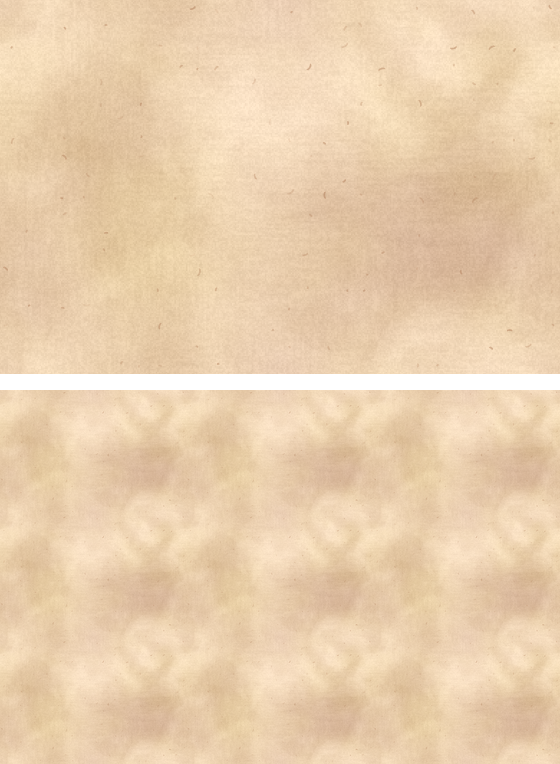
Top: one tile. Bottom: repeated 3 by 3.
Write a WebGL 1 fragment shader that draws this texture.

```glsl
precision highp float;
uniform vec2 u_resolution;

#define PAPER_DARK vec3(0.870, 0.750, 0.610)
#define PAPER_LIGHT vec3(0.950, 0.850, 0.720)
#define FLECK_COLOR vec3(0.68, 0.48, 0.34)
#define MEAN_TONE 0.57
#define CLOUD_CONTRAST 2.3
#define WASH_CONTRAST 0.45
#define GRAIN_STRENGTH 0.05
#define WEAVE_STRENGTH 0.022
#define FLECK_GRID vec2(30.0, 20.0)
#define FLECK_DENSITY 0.22
#define TAU 6.2831853

float hash(vec2 p) {
  vec3 q = fract(vec3(p.xyx) * 0.1031);
  q += dot(q, q.yzx + 33.33);
  return fract((q.x + q.y) * q.z);
}

// Value noise that wraps after a whole number of cells
float wrapNoise(vec2 uv, vec2 cells, float seed) {
  vec2 p = uv * cells;
  vec2 i = floor(p);
  vec2 f = p - i;
  f = f * f * f * (f * (f * 6.0 - 15.0) + 10.0);
  vec2 a = mod(i, cells) + seed;
  vec2 b = mod(i + 1.0, cells) + seed;
  return mix(mix(hash(a), hash(vec2(b.x, a.y)), f.x),
             mix(hash(vec2(a.x, b.y)), hash(b), f.x), f.y);
}

float wrapFbm(vec2 uv, vec2 cells, float seed) {
  float sum = 0.0;
  float weight = 0.5;
  for (int octave = 0; octave < 6; octave++) {
    sum += weight * wrapNoise(uv, cells, seed);
    cells *= 2.0;
    seed += 17.0;
    weight *= 0.5;
  }
  return sum / 0.984375;
}

// Broad fading: pale in the middle columns, a darker band across
float broadTone(vec2 uv) {
  return -0.23 * cos(TAU * (uv.x - 0.04)) + 0.22 * cos(TAU * (uv.y - 0.92));
}

// Cloudy stains, bent by a second noise, with soft upright washes
float stainTone(vec2 uv) {
  vec2 bend = vec2(wrapFbm(uv, vec2(5.0, 4.0), 3.0),
                   wrapFbm(uv, vec2(5.0, 4.0), 71.0)) - 0.5;
  vec2 bent = uv + 0.12 * bend;
  float cloud = wrapFbm(bent, vec2(5.0, 3.0), 131.0) - 0.5;
  float wash = wrapFbm(uv + 0.03 * bend, vec2(14.0, 4.0), 211.0) - 0.5;
  float scuff = smoothstep(0.54, 0.72, wrapFbm(bent, vec2(9.0, 8.0), 307.0));
  return CLOUD_CONTRAST * cloud + WASH_CONTRAST * wash - 0.25 * scuff;
}

// Fine tooth of the paper plus faint upright and level threads
float surfaceRelief(vec2 uv) {
  float grain = wrapNoise(uv, vec2(390.0, 260.0), 401.0) - 0.5;
  float mottle = wrapNoise(uv, vec2(150.0, 100.0), 431.0) - 0.5;
  float upright = wrapNoise(uv, vec2(240.0, 14.0), 467.0) - 0.5;
  float level = wrapNoise(uv, vec2(18.0, 160.0), 503.0) - 0.5;
  float patches = wrapNoise(uv, vec2(6.0, 4.0), 541.0);
  float weave = mix(level, upright, smoothstep(0.3, 0.7, patches));
  return GRAIN_STRENGTH * (grain + 0.35 * mottle) + WEAVE_STRENGTH * weave;
}

// Short stray fibres, each kept inside its own cell
float fibreFlecks(vec2 uv) {
  vec2 p = uv * FLECK_GRID;
  vec2 id = mod(floor(p), FLECK_GRID);
  vec2 center = 0.3 + 0.4 * vec2(hash(id + 601.0), hash(id + 643.0));
  float angle = TAU * hash(id + 683.0);
  vec2 along = vec2(cos(angle), sin(angle));
  vec2 d = fract(p) - center;
  vec2 local = vec2(dot(d, along), dot(d, vec2(-along.y, along.x)));
  local.y += 1.5 * local.x * local.x;
  float halfLength = mix(0.02, 0.16, pow(hash(id + 719.0), 2.0));
  local.x -= clamp(local.x, -halfLength, halfLength);
  float blur = FLECK_GRID.y / u_resolution.y;
  float mark = 1.0 - smoothstep(0.01, 0.03 + blur, length(local));
  float present = step(hash(id + 757.0), FLECK_DENSITY);
  return mark * present * mix(0.12, 0.5, hash(id + 797.0));
}

void main() {
  vec2 uv = gl_FragCoord.xy / u_resolution;
  float tone = MEAN_TONE + broadTone(uv) + stainTone(uv);
  tone = clamp(tone, -0.5, 1.35);
  vec3 color = mix(PAPER_DARK, PAPER_LIGHT, tone);

  // Drift between ochre and rosy paper
  float hue = wrapFbm(uv, vec2(4.0, 3.0), 853.0) - 0.5;
  color += hue * vec3(-0.01, 0.005, -0.08);

  color += surfaceRelief(uv);
  color = mix(color, FLECK_COLOR, fibreFlecks(uv));
  gl_FragColor = vec4(clamp(color, 0.0, 1.0), 1.0);
}
```
